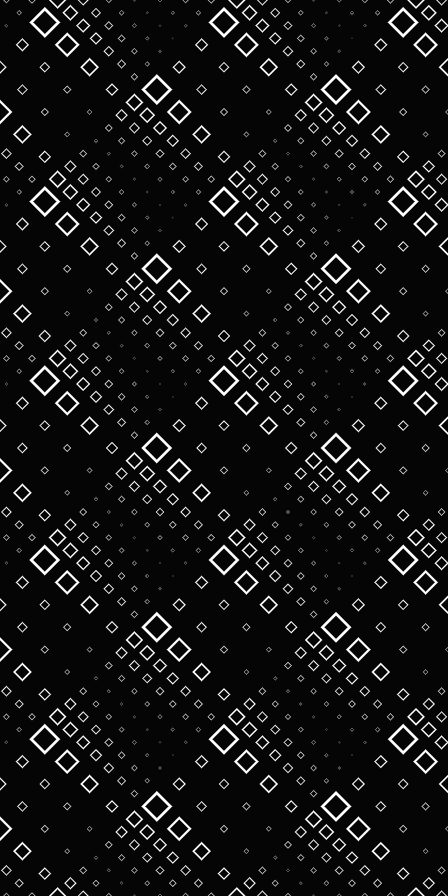
Write a Shadertoy shader that draws this pattern.

```glsl
#define TILES_ACROSS 2.5
#define COARSE_CELLS 4.0
#define FINE_CELLS 7.0
#define SIZE_START 0.69
#define SIZE_END 0.28
#define WAIST 0.22
#define WAIST_CURVE 1.2
#define STROKE 0.25
#define GROUND vec3(0.02)
#define INK vec3(1.0)

// Antialiased fill of a square with the given half width
float squareFill(float dist, float halfWidth, float pixel) {
    return clamp(0.5 + (halfWidth - dist) / pixel, 0.0, 1.0);
}

// Size shrinks along each row and pinches towards the middle row
float squareSize(vec2 cell, float cells) {
    vec2 t = cell / (cells - 1.0);
    float pinch = mix(WAIST, 1.0, pow(abs(2.0 * t.y - 1.0), WAIST_CURVE));
    return mix(SIZE_START, SIZE_END, t.x) * pinch;
}

void mainImage(out vec4 fragColor, in vec2 fragCoord) {
    // Tile units from the canvas centre, y pointing down
    vec2 p = (fragCoord - 0.5 * iResolution.xy) / iResolution.x * TILES_ACROSS;
    p.y = -p.y;

    // Diagonal checkerboard of coarse and fine diamonds
    vec2 diagonal = vec2(p.x + p.y, p.x - p.y) + 0.5;
    vec2 block = floor(diagonal);
    float parity = mod(block.x + block.y, 2.0);
    float cells = parity < 0.5 ? COARSE_CELLS : FINE_CELLS;

    // Cell index and position within the cell, from -1 to 1
    vec2 grid = (diagonal - block) * cells;
    vec2 cell = min(floor(grid), cells - 1.0);
    vec2 local = 2.0 * (grid - cell) - 1.0;

    // Outlined square, its stroke in proportion to its size
    float dist = max(abs(local.x), abs(local.y));
    float pixel = 2.0 * sqrt(2.0) * cells * TILES_ACROSS / iResolution.x;
    float size = squareSize(cell, cells);
    float outline = squareFill(dist, size, pixel)
                  - squareFill(dist, size * (1.0 - STROKE), pixel);

    fragColor = vec4(mix(GROUND, INK, outline), 1.0);
}
```
